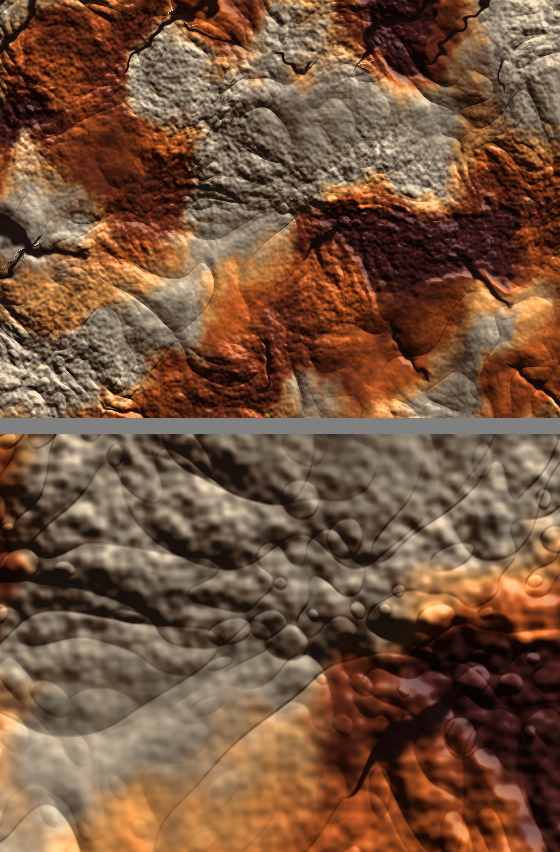
Top, the full canvas; bottom, a detail of the centre.
This texture is drawn by a Shadertoy shader. Its source:

```glsl
// Corroded, pitted metal: flaking grey paint over orange rust, with cracks and dark ore-like pits.
#define LUMP_SCALE 3.2
#define PEBBLE_SCALE 24.0
#define PIT_SCALE 3.3
#define CRACK_SCALE 1.9
#define CRACK_WIDTH 0.013
#define RUST_BIAS 0.06
#define RELIEF 0.56
#define AMBIENT 0.83
#define GLOSS 0.62

const vec3 PAINT = vec3(0.60, 0.54, 0.46);
const vec3 OCHRE = vec3(0.76, 0.51, 0.27);
const vec3 ORANGE = vec3(0.66, 0.31, 0.12);
const vec3 DEEP_RUST = vec3(0.38, 0.16, 0.09);
const vec3 MAROON = vec3(0.20, 0.085, 0.085);
const vec3 CREAM = vec3(0.97, 0.90, 0.78);
const vec3 GLINT = vec3(0.66, 0.62, 0.68);
const vec3 CREVICE = vec3(0.07, 0.03, 0.025);

vec2 hash2(vec2 p) {
    vec3 a = fract(vec3(p.xyx) * vec3(0.1031, 0.1030, 0.0973));
    a += dot(a, a.yzx + 33.33);
    return fract((a.xx + a.yz) * a.zy);
}

float corner(vec2 cell, vec2 offset) {
    float angle = 6.28318 * hash2(cell).x;
    return dot(vec2(cos(angle), sin(angle)), offset);
}

// Gradient noise, about -0.7 to 0.7
float noise(vec2 p) {
    p += 50.0;
    vec2 i = floor(p), f = p - i;
    vec2 u = f * f * f * (f * (f * 6.0 - 15.0) + 10.0);
    vec2 e = vec2(1.0, 0.0);
    return mix(mix(corner(i, f), corner(i + e, f - e), u.x),
               mix(corner(i + e.yx, f - e.yx), corner(i + 1.0, f - 1.0), u.x), u.y);
}

float fbm(vec2 p) {
    float sum = 0.0, amp = 1.0;
    for (int i = 0; i < 4; i++) {
        sum += amp * noise(p);
        p = mat2(1.6, 1.2, -1.2, 1.6) * p + 9.7;
        amp *= 0.5;
    }
    return sum;
}

vec2 noise2(vec2 p) { return vec2(noise(p), noise(p + 31.4)); }

vec2 bend(vec2 p) { return p + 0.08 * noise2(p * 5.0); }

vec2 ragged(vec2 p) {
    return bend(p) + 0.035 * noise2(p * 14.0 + 3.0) + 0.016 * noise2(p * 38.0);
}

float pitField(vec2 q) { return noise(q * PIT_SCALE + vec2(5.3, 2.1)); }

float pitMask(vec2 q) { return smoothstep(0.25, 0.38, pitField(q)); }

// x: distance to the nearest crack line, y: its local half width
vec2 crack(vec2 q) {
    vec2 nearest = vec2(1.0, 0.0);
    for (int i = 0; i < 2; i++) {
        vec2 r = q + float(i) * vec2(7.7, 4.2);
        float d = abs(noise(r * CRACK_SCALE + 1.3)) / CRACK_SCALE;
        float w = CRACK_WIDTH * smoothstep(-0.02, 0.42, noise(r * 3.7 + 8.0));
        if (d - w < nearest.x - nearest.y) nearest = vec2(d, w);
    }
    return nearest;
}

// Scattered round blisters
float pebbles(vec2 p) {
    vec2 g = p * PEBBLE_SCALE, cell = floor(g);
    float top = 0.0;
    for (int k = 0; k < 9; k++) {
        vec2 c = cell + vec2(k % 3, k / 3) - 1.0;
        vec2 rnd = hash2(c + 71.0);
        float radius = mix(0.15, 0.5, rnd.x * rnd.x) * step(0.45, rnd.y);
        vec2 d = g - c - 0.2 - 0.6 * hash2(c + 19.0);
        top = max(top, 0.45 * (radius - dot(d, d) / max(radius, 0.01)));
    }
    return top / PEBBLE_SCALE;
}

float height(vec2 p) {
    vec2 b = bend(p), q = ragged(p), c = crack(q);
    float pit = pitMask(q);
    float rough = mix(0.4, 1.3, smoothstep(-0.2, 0.25, noise(p * 3.0 + 7.0))) + 0.4 * pit;
    float grain = 0.015 * abs(noise(b * 22.0)) + 0.0065 * noise(p * 48.0)
                + 0.0032 * noise(p * 97.0) + 0.8 * pebbles(b);
    float body = 0.11 * noise(b * LUMP_SCALE) + 0.05 * abs(noise(b * 8.5 + 4.0));
    float groove = smoothstep(0.0, 0.008, c.y) * exp(-c.x * c.x / 0.0004);
    return body + rough * grain - 0.022 * pit - 0.014 * groove;
}

void mainImage(out vec4 fragColor, in vec2 fragCoord) {
    vec2 p = fragCoord / iResolution.y;
    float pixel = 1.0 / iResolution.y;
    vec2 q = ragged(p);

    // Slope towards a light above and slightly right
    vec2 e = vec2(0.0022, 0.0);
    float h = height(p);
    vec2 slope = vec2(height(p + e) - h, height(p + e.yx) - h) / e.x;
    float facing = -dot(slope, normalize(vec2(0.45, 0.9)));

    // Paint, rust halos around the pits, and the pits themselves
    float pit = pitMask(q);
    float tone = fbm(p * 5.0 + 12.0);
    float rust = 0.8 * pitField(q) + 0.75 * fbm(q * 2.3 + 20.0) + RUST_BIAS;
    vec3 rustColor = mix(DEEP_RUST, ORANGE, smoothstep(-0.28, 0.3, tone));
    vec3 skin = mix(PAINT, OCHRE, smoothstep(-0.2, 0.06, rust + 0.25 * tone));
    vec3 color = mix(skin, rustColor, smoothstep(-0.02, 0.16, rust));
    color = mix(color, MAROON, pit * 0.92);
    color *= 1.0 + 0.3 * noise(q * 30.0);

    // Warm shadows, cream highlights, cool glints in the pits
    float light = clamp(AMBIENT + RELIEF * facing, 0.16, 1.55);
    color *= light * mix(vec3(1.0, 0.76, 0.62), vec3(1.0), smoothstep(0.2, 0.9, light));
    float shine = smoothstep(0.55, 1.75, facing) * GLOSS;
    color = mix(color, mix(CREAM, GLINT, pit), shine * mix(1.0, 0.6, max(pit, smoothstep(0.0, 0.3, rust))));

    // Open cracks
    vec2 c = crack(q);
    float gap = 1.0 - smoothstep(0.5 * c.y, c.y + pixel, c.x);
    color = mix(color, CREVICE, 0.92 * gap * smoothstep(0.0, 0.003, c.y));

    fragColor = vec4(clamp(color, 0.0, 1.0), 1.0);
}
```
